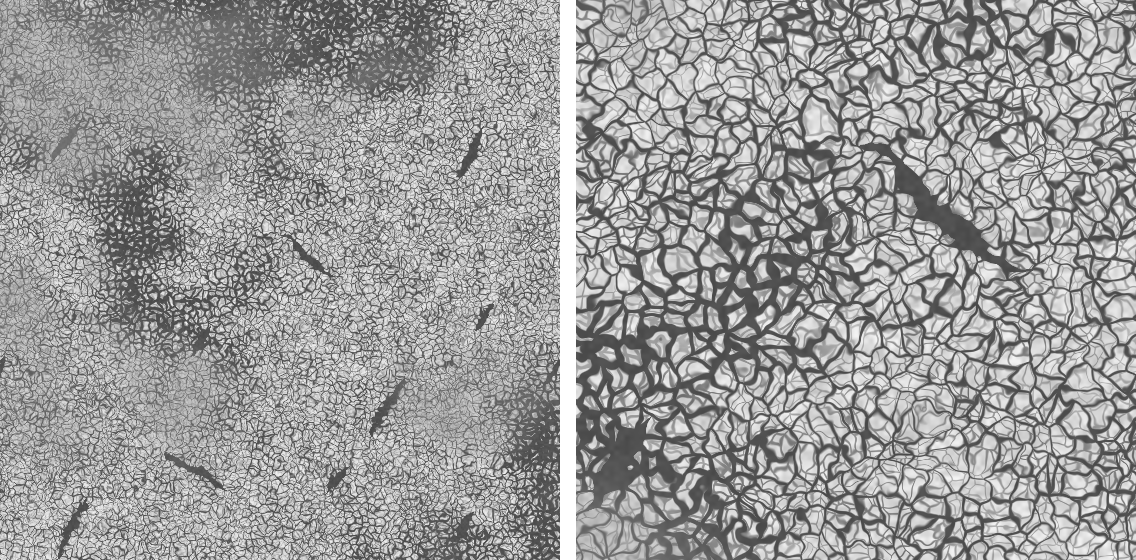
Left, the full canvas; right, a detail of the centre.
Reproduce this texture procedurally as a Shadertoy shader.

```glsl
// Draws weathered, finely crackled pale plaster with dark worn patches, hazy stains and gashes.

const vec3 PAPER = vec3(0.89);
const vec3 INK = vec3(0.31);
const vec3 HAZE = vec3(0.57);
const float COARSE_CELLS = 78.0;   // crack cells across the canvas
const float FINE_CELLS = 150.0;
const float FINE_STRENGTH = 0.55;
const float THIN_CRACK = 0.015;    // half widths, in cells
const float THICK_CRACK = 0.145;
const float PATCH_WIDENING = 0.20;
const float GASH_WIDENING = 0.42;
const float HAZE_AMOUNT = 0.48;
const float GRAIN = 0.13;
const int GASH_COUNT = 11;

vec2 hash2(vec2 p) {
    vec3 q = fract(p.xyx * vec3(0.1031, 0.1030, 0.0973));
    q += dot(q, q.yzx + 33.33);
    return fract((q.xx + q.yz) * q.zy);
}

float noise(vec2 p) {
    vec2 i = floor(p), f = fract(p);
    f = f * f * (3.0 - 2.0 * f);
    float low = mix(hash2(i).x, hash2(i + vec2(1, 0)).x, f.x);
    float high = mix(hash2(i + vec2(0, 1)).x, hash2(i + vec2(1, 1)).x, f.x);
    return mix(low, high, f.y);
}

float fbm(vec2 p) {
    float sum = 0.0, amp = 0.5;
    for (int i = 0; i < 5; i++) {
        sum += amp * noise(p);
        p = mat2(1.6, 1.2, -1.2, 1.6) * p + 17.3;
        amp *= 0.5;
    }
    return sum / 0.97;
}

vec2 warp(vec2 p) {
    return vec2(noise(p), noise(p + 51.7)) - 0.5;
}

// Distance to the nearest Voronoi border (x) and a random value of the cell (y).
vec2 crackle(vec2 p) {
    vec2 cell = floor(p), f = fract(p);
    vec2 nearest = vec2(0), nearestId = vec2(0);
    float best = 9.0;
    for (int y = -1; y <= 1; y++)
    for (int x = -1; x <= 1; x++) {
        vec2 o = vec2(x, y);
        vec2 r = o + hash2(cell + o) - f;
        if (dot(r, r) < best) { best = dot(r, r); nearest = r; nearestId = o; }
    }
    float border = 9.0;
    for (int y = -2; y <= 2; y++)
    for (int x = -2; x <= 2; x++) {
        vec2 o = nearestId + vec2(x, y);
        vec2 r = o + hash2(cell + o) - f;
        vec2 across = r - nearest;
        if (dot(across, across) > 1e-4)
            border = min(border, dot(0.5 * (r + nearest), normalize(across)));
    }
    return vec2(border, hash2(cell + nearestId + 7.0).y);
}

float crackInk(float border, float width, float soft) {
    return 1.0 - smoothstep(width - soft, width + soft, border);
}

// Scattered slanted gashes, tapered at their ends.
float gashes(vec2 p) {
    float mask = 0.0;
    for (int i = 0; i < GASH_COUNT; i++) {
        vec2 seed = vec2(float(i) * 3.7 + 2.0, 11.0);
        vec2 r = hash2(seed), s = hash2(seed + 40.0);
        vec2 q = fract(p - r + 0.5) - 0.5;
        float angle = (s.x < 0.5 ? -0.65 : 0.95) + 0.5 * (s.y - 0.5);
        vec2 dir = vec2(cos(angle), sin(angle));
        float reach = mix(0.03, 0.075, s.y);
        float along = dot(q, dir) / reach;
        float thick = 0.011 * max(1.0 - along * along, 0.001);
        float away = abs(dot(q, vec2(-dir.y, dir.x)));
        mask = max(mask, (1.0 - smoothstep(0.25 * thick, thick, away)) * step(abs(along), 1.0));
    }
    return mask;
}

void mainImage(out vec4 fragColor, in vec2 fragCoord) {
    vec2 p = fragCoord / iResolution.y;
    float pixel = 1.0 / iResolution.y;

    // Large-scale wear
    vec2 drift = p + 0.06 * warp(p * 9.0);
    float worn = smoothstep(0.47, 0.72, fbm(drift * 4.2 + 3.0));
    worn *= 0.55 + 0.9 * noise(p * 38.0);
    float haze = smoothstep(0.52, 0.74, fbm(drift * 3.4 + 29.0));
    float gash = gashes(p + 0.022 * warp(p * 24.0) + 0.008 * warp(p * 95.0));

    // Two nets of ragged cracks
    vec2 ragged = p + 0.012 * warp(p * 45.0) + 0.005 * warp(p * 170.0);
    vec2 coarse = crackle(ragged * COARSE_CELLS);
    vec2 fine = crackle(ragged * FINE_CELLS + 19.0);
    float width = mix(THIN_CRACK, THICK_CRACK, fbm(p * 42.0 + 5.0));
    float widening = PATCH_WIDENING * worn + GASH_WIDENING * gash;
    float coarseInk = crackInk(coarse.x, width + widening, 0.03 + 0.5 * COARSE_CELLS * pixel);
    float fineInk = crackInk(fine.x, width + 0.7 * widening, 0.03 + 0.5 * FINE_CELLS * pixel);
    float ink = max(coarseInk, FINE_STRENGTH * fineInk * (0.5 + noise(p * 30.0 + 8.0)));
    ink = clamp(max(ink, 0.85 * gash), 0.0, 1.0);

    // Tone, stains and grain
    vec3 color = mix(PAPER - 0.07 * coarse.y, INK, ink);
    color = mix(color, HAZE, HAZE_AMOUNT * haze);
    color += GRAIN * (noise(p * 330.0) - 0.5) * (1.0 - 0.6 * ink);
    fragColor = vec4(clamp(color, 0.0, 1.0), 1.0);
}
```
